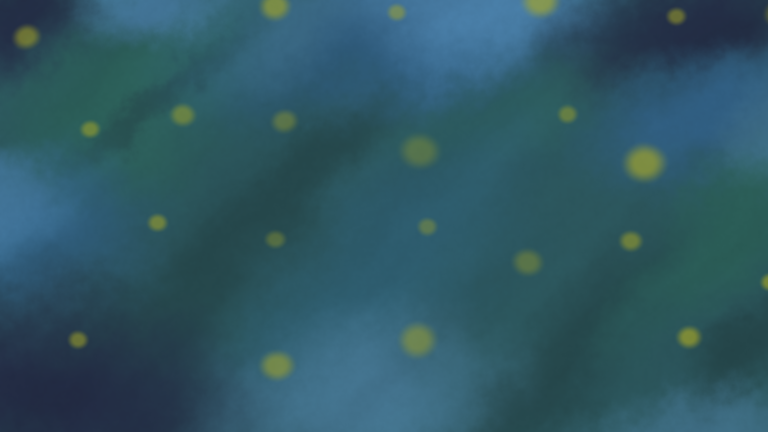
A Shadertoy shader for this background:

```glsl
// Fireflies over a painted dusk: soft glowing olive discs on teal, blue and navy washes.
// Rotated elliptical washes are layered on a noise-warped plane to get ragged brush edges;
// the discs come from a jittered grid, and stretched noise adds diagonal strokes.

const vec3 TEAL  = vec3(0.170, 0.335, 0.360);
const vec3 LAKE  = vec3(0.180, 0.365, 0.440);
const vec3 GREEN = vec3(0.170, 0.375, 0.345);
const vec3 DEEP  = vec3(0.145, 0.275, 0.290);
const vec3 NAVY  = vec3(0.135, 0.170, 0.265);
const vec3 BLUE  = vec3(0.190, 0.370, 0.520);
const vec3 SKY   = vec3(0.285, 0.490, 0.650);
const vec3 MIST  = vec3(0.270, 0.460, 0.570);
const vec3 GLOW  = vec3(0.660, 0.660, 0.150);

const float STROKE_ANGLE = 0.72;   // direction of the diagonal strokes
const float WARP = 0.075;          // broad raggedness of the washes
const float FRAY = 0.022;          // fine raggedness of the washes
const float STROKE_GAIN = 0.13;    // contrast of the strokes
const float GRAIN_GAIN = 0.035;    // contrast of the paint grain
const float CELL = 0.275;          // spacing of the fireflies
const float JITTER = 0.62;         // scatter within a cell
const float FILL = 0.90;           // share of cells holding a firefly
const vec2 RADIUS = vec2(0.024, 0.058);

vec2 hash22(vec2 p) {
    vec3 q = fract(vec3(p.xyx) * vec3(0.1031, 0.1030, 0.0973));
    q += dot(q, q.yzx + 33.33);
    return fract((q.xx + q.yz) * q.zy);
}

float noise(vec2 p) {
    vec2 i = floor(p), f = fract(p);
    f = f * f * (3.0 - 2.0 * f);
    float low = mix(hash22(i).x, hash22(i + vec2(1, 0)).x, f.x);
    float high = mix(hash22(i + vec2(0, 1)).x, hash22(i + vec2(1, 1)).x, f.x);
    return mix(low, high, f.y);
}

float fbm(vec2 p) {
    float sum = 0.0, gain = 0.5;
    for (int i = 0; i < 4; i++) {
        sum += gain * noise(p);
        p = mat2(1.6, 1.2, -1.2, 1.6) * p + 7.3;
        gain *= 0.5;
    }
    return sum / 0.9375;
}

vec2 rotate(vec2 p, float a) {
    float c = cos(a), s = sin(a);
    return vec2(c * p.x + s * p.y, c * p.y - s * p.x);
}

// Blends one soft elliptical patch of paint over the colour.
void wash(inout vec3 col, vec2 p, vec2 centre, vec2 size, float angle, vec3 tint, float opacity) {
    float d = length(rotate(p - centre, angle) / size);
    col = mix(col, tint, opacity * (1.0 - smoothstep(0.15, 1.4, d)));
}

vec3 paint(vec2 p, float w) {
    vec3 col = TEAL;
    // Middle: green and lake tones crossed by deep diagonal shadows
    wash(col, p, vec2(0.28, 0.74), vec2(0.42, 0.20), 0.70, GREEN, 0.9);
    wash(col, p, vec2(1.15, 0.73), vec2(0.30, 0.13), 0.20, GREEN, 0.5);
    wash(col, p, vec2(0.88, 0.36), vec2(0.50, 0.20), 0.80, LAKE, 0.9);
    wash(col, p, vec2(0.42, 0.34), vec2(0.36, 0.16), 0.60, DEEP, 0.8);
    wash(col, p, vec2(0.68, 0.58), vec2(0.36, 0.08), 0.70, DEEP, 0.8);
    wash(col, p, vec2(0.38, 0.76), vec2(0.26, 0.04), 0.70, DEEP, 0.7);
    wash(col, p, vec2(1.27, 0.14), vec2(0.42, 0.12), 0.95, DEEP, 0.9);
    wash(col, p, vec2(w - 0.10, 0.46), vec2(0.32, 0.13), 0.85, GREEN, 0.9);
    wash(col, p, vec2(w - 0.04, 0.20), vec2(0.20, 0.08), 0.90, DEEP, 0.9);
    // Upper edge: blue band with navy corners
    wash(col, p, vec2(0.92, 0.91), vec2(0.48, 0.17), 0.20, BLUE, 0.85);
    wash(col, p, vec2(0.70, 0.93), vec2(0.20, 0.09), 0.50, MIST, 0.5);
    wash(col, p, vec2(0.38, 1.01), vec2(0.22, 0.11), 0.10, SKY, 0.85);
    wash(col, p, vec2(1.08, 1.01), vec2(0.30, 0.17), 0.00, SKY, 0.95);
    wash(col, p, vec2(0.02, 0.98), vec2(0.20, 0.16), 0.40, NAVY, 0.95);
    wash(col, p, vec2(w - 0.18, 0.95), vec2(0.33, 0.17), 0.15, NAVY, 0.95);
    // Sides and lower edge
    wash(col, p, vec2(w - 0.14, 0.73), vec2(0.27, 0.15), 0.25, BLUE, 0.9);
    wash(col, p, vec2(w, 0.66), vec2(0.12, 0.13), 0.50, MIST, 0.7);
    wash(col, p, vec2(0.08, 0.46), vec2(0.28, 0.20), 0.20, BLUE, 0.8);
    wash(col, p, vec2(0.00, 0.54), vec2(0.17, 0.14), 0.00, SKY, 0.7);
    wash(col, p, vec2(0.10, 0.08), vec2(0.50, 0.25), -0.15, NAVY, 1.0);
    wash(col, p, vec2(0.83, 0.06), vec2(0.36, 0.20), 0.25, MIST, 0.95);
    wash(col, p, vec2(w - 0.18, 0.00), vec2(0.26, 0.10), 0.10, MIST, 0.75);
    return col;
}

void mainImage(out vec4 fragColor, in vec2 fragCoord) {
    vec2 p = fragCoord / iResolution.y;
    float width = iResolution.x / iResolution.y;

    // Washes on a ragged plane
    vec2 broad = vec2(fbm(p * 5.0), fbm(p * 5.0 + 31.0)) - 0.5;
    vec2 fine = vec2(fbm(p * 45.0 + 9.0), fbm(p * 45.0 + 57.0)) - 0.5;
    vec3 col = paint(p + 2.0 * WARP * broad + 2.0 * FRAY * fine, width);

    // Diagonal strokes and faint grain
    vec2 along = rotate(p + 0.1 * broad, STROKE_ANGLE);
    col *= 1.0 + STROKE_GAIN * (fbm(along * vec2(2.2, 10.0) + 4.0) - 0.5);
    col *= 1.0 + GRAIN_GAIN * (fbm(p * 95.0) - 0.5);

    // Fireflies, fainter towards the middle
    vec2 home = floor(p / CELL);
    for (int y = -1; y <= 1; y++)
    for (int x = -1; x <= 1; x++) {
        vec2 id = home + vec2(x, y);
        vec2 rnd = hash22(id + 17.0), kind = hash22(id + 83.0);
        vec2 centre = (id + 0.5 + JITTER * (rnd - 0.5)) * CELL;
        float radius = mix(RADIUS.x, RADIUS.y, kind.x * kind.x);
        float d = length((p - centre) * vec2(0.94, 1.06) + 0.012 * broad) / radius;
        float rim = smoothstep(0.15, 0.65, length(centre - vec2(0.5 * width, 0.5)));
        float strength = mix(0.36, 0.58, rim) + 0.16 * (kind.y - 0.5);
        float present = step(hash22(id + 141.0).x, FILL);
        col = mix(col, GLOW, present * strength * (1.0 - smoothstep(0.35, 1.1, d)));
    }
    fragColor = vec4(col, 1.0);
}
```
